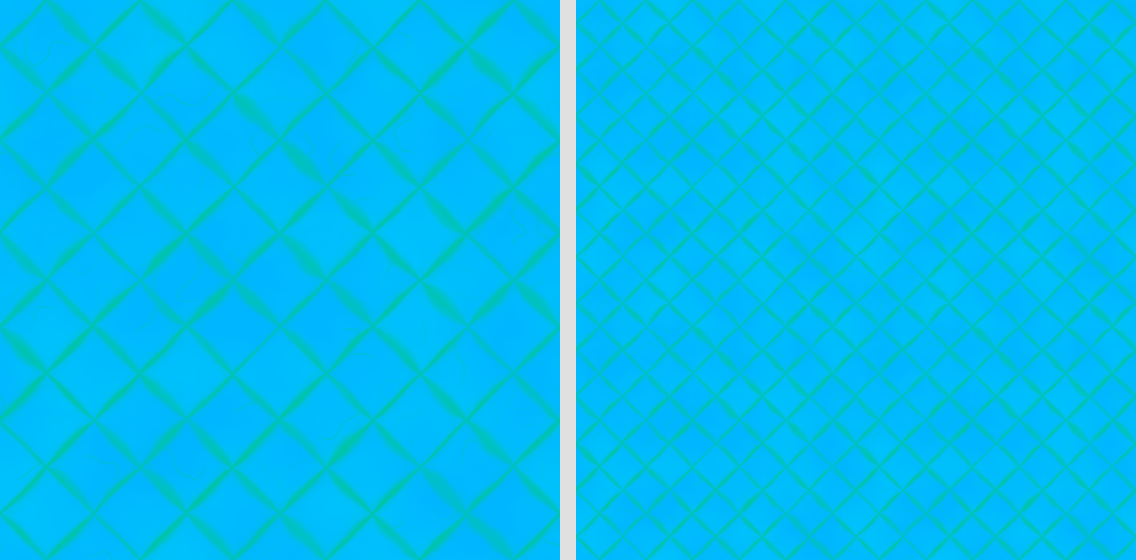
Left: one tile. Right: repeated 2 by 2.
This texture map is drawn by a WebGL 2 fragment shader. Its source:

```glsl
#version 300 es
precision highp float;
// Blue diamond tiles, six repeats across and down, with teal grooves.
// Each tile side has its own tapered bevel; wrapping gradient noise adds
// wobble, soft stains and hairline cracks.
uniform vec2 u_resolution;
out vec4 fragColor;

float hash(vec2 p) {
    vec3 v = fract(p.xyx * vec3(0.1031, 0.1030, 0.0973));
    v += dot(v, v.yzx + 33.33);
    return fract((v.x + v.y) * v.z);
}

// Dot product of a random lattice gradient with the offset to it
float corner(vec2 cell, vec2 offset, float period, float seed) {
    float angle = 6.28318 * hash(mod(cell, period) + seed);
    return dot(vec2(cos(angle), sin(angle)), offset);
}

// Gradient noise that wraps after a whole number of cells
float noise(vec2 p, float period, float seed) {
    vec2 i = floor(p), f = fract(p);
    vec2 u = f * f * f * (f * (f * 6.0 - 15.0) + 10.0);
    vec2 e = vec2(1.0, 0.0);
    float low = mix(corner(i, f, period, seed),
                    corner(i + e, f - e, period, seed), u.x);
    float high = mix(corner(i + e.yx, f - e.yx, period, seed),
                     corner(i + 1.0, f - 1.0, period, seed), u.x);
    return mix(low, high, u.y);
}

// Hairlines along the zero contour of a warped noise field
float hairline(vec2 uv, float period, float seed, float width) {
    vec2 bend = vec2(noise(uv * 24.0, 24.0, seed + 5.0),
                     noise(uv * 24.0, 24.0, seed + 9.0));
    float n = noise(uv * period + 0.25 * bend, period, seed);
    float slope = length(vec2(dFdx(n), dFdy(n)) * u_resolution);
    return 1.0 - smoothstep(0.3 * width, width, abs(n) / max(slope, 3.0));
}

void main() {
    vec2 uv = gl_FragCoord.xy / u_resolution;
    float broad = noise(uv * 5.0, 5.0, 11.0);
    float blotch = noise(uv * 14.0, 14.0, 23.0);
    float fine = noise(uv * 40.0, 40.0, 37.0);

    // Diagonal lattice with slightly wobbly lines
    vec2 p = uv * 6.0;
    p += 0.025 * vec2(blotch, noise(uv * 14.0, 14.0, 41.0));
    vec2 diagonal = vec2(p.x + p.y, p.x - p.y) + 0.5;
    vec2 cell = floor(diagonal);
    vec2 q = fract(diagonal) - 0.5;
    vec2 id = mod(vec2(cell.x + cell.y, cell.x - cell.y), 12.0);
    float tileTone = hash(id + 3.7);

    // Bevels: narrow and dark on rising sides, wide and pale on falling ones
    float groove = 0.0;
    float halo = 0.0;
    for (int side = 0; side < 4; side++) {
        q = vec2(-q.y, q.x);
        float d = 0.5 - q.x;
        float falling = float(side % 2);
        vec2 key = id + float(side) * vec2(17.3, 5.1);
        float size = hash(key + 1.9);
        float skew = 1.5 * (hash(key + 8.3) - 0.5);
        float taper = max(1.0 - 4.0 * q.y * q.y, 0.0) * (1.0 + skew * q.y);
        float width = 0.028 + mix(0.10, 0.15, falling) * size * taper;
        width *= 1.0 + 0.35 * blotch + 0.25 * fine;
        float k = d / width;
        float band = 1.0 - smoothstep(0.5, 1.15, k);
        float core = 1.0 - smoothstep(0.0, 0.6, k);
        float tone = mix(0.60, 0.53, falling) + 0.2 * blotch;
        tone += core * (mix(0.38, 0.22, falling) + 0.3 * broad);
        groove = max(groove, band * tone);
        halo = max(halo, 1.0 - smoothstep(0.0, 0.10 + 0.16 * size, d));
    }
    halo *= 0.22 + 0.25 * blotch;
    float teal = max(groove, halo);

    // Cracks and faint scuffs on some tiles only
    float patchy = noise(uv * 9.0, 9.0, 53.0);
    float crack = hairline(uv, 11.0, 61.0, 0.0022);
    crack *= smoothstep(0.02, 0.25, patchy) * step(0.4, hash(id + 6.1));
    float scuff = hairline(uv, 17.0, 83.0, 0.0026);
    scuff *= smoothstep(0.0, 0.3, -patchy) * step(0.35, hash(id + 9.4));
    teal = max(teal, 0.42 * crack + 0.12 * scuff);

    // Flat tile tone, cloudy stains and a slightly brighter lower corner
    float light = 0.2 + 0.6 * tileTone + 0.9 * broad + 0.35 * blotch;
    light += 0.2 * (q.y - q.x) + 0.12 * fine;
    vec3 deepBlue = vec3(0.0, 0.712, 1.0);
    vec3 brightBlue = vec3(0.0, 0.755, 0.985);
    vec3 tealGreen = vec3(0.0, 0.765, 0.67);
    vec3 color = mix(deepBlue, brightBlue, clamp(light, 0.0, 1.0));
    color = mix(color, tealGreen, clamp(teal, 0.0, 1.0));
    fragColor = vec4(color, 1.0);
}
```
